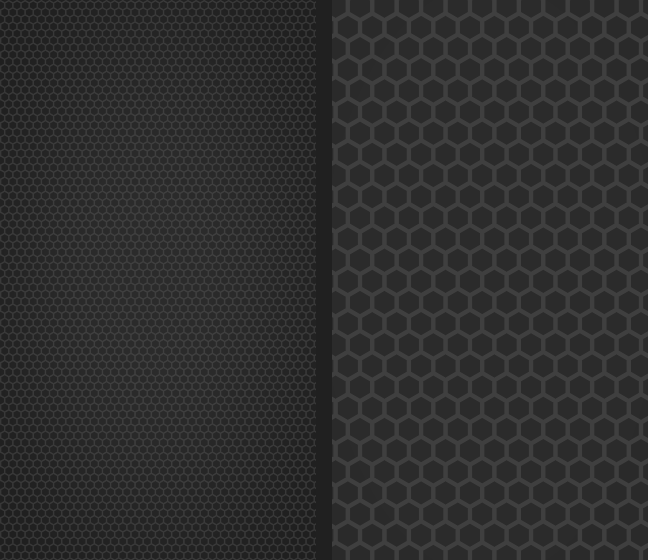
Left, the full canvas; right, a detail of the centre.
This pattern is drawn by a Shadertoy shader. Its source:

```glsl
#define CELLS_ACROSS 38.8
#define LATTICE_ORIGIN vec2(0.08, 0.55)
#define LINE_WIDTH 0.18
#define FILL_CENTER vec3(0.167)
#define FILL_EDGE vec3(0.122)
#define LINE_CENTER vec3(0.248)
#define LINE_EDGE vec3(0.215)
#define SHADE_INNER 0.15
#define SHADE_OUTER 0.68

const vec2 LATTICE = vec2(1.0, 1.7320508);

// Offset from the nearest center of a hexagonal lattice
vec2 nearestCell(vec2 p) {
    vec2 a = mod(p + 0.5 * LATTICE, LATTICE) - 0.5 * LATTICE;
    vec2 b = mod(p, LATTICE) - 0.5 * LATTICE;
    return dot(a, a) < dot(b, b) ? a : b;
}

// Distance to the border of a unit-wide hexagon with vertical sides
float borderDistance(vec2 p) {
    p = abs(p);
    return 0.5 - max(p.x, dot(p, 0.5 * LATTICE));
}

void mainImage(out vec4 fragColor, in vec2 fragCoord) {
    vec2 uv = fragCoord / iResolution.xy;
    float pixel = CELLS_ACROSS / iResolution.x;

    // Honeycomb lines
    vec2 cell = nearestCell(fragCoord * pixel - LATTICE_ORIGIN);
    float edge = borderDistance(cell) - 0.5 * LINE_WIDTH;
    float line = 1.0 - smoothstep(-0.6 * pixel, 0.6 * pixel, edge);

    // Soft darkening away from the center
    float shade = smoothstep(SHADE_INNER, SHADE_OUTER, length(uv - 0.5));
    vec3 fill = mix(FILL_CENTER, FILL_EDGE, shade);
    vec3 stroke = mix(LINE_CENTER, LINE_EDGE, shade);

    fragColor = vec4(mix(fill, stroke, line), 1.0);
}
```
